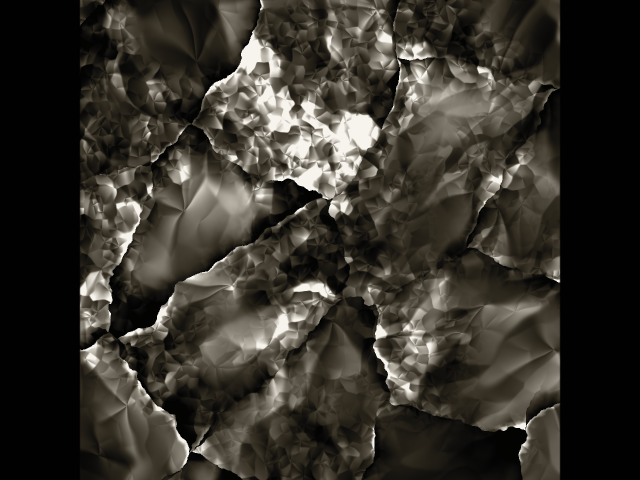
Give the GLSL for this texture, as a WebGL 2 fragment shader.

```glsl
#version 300 es
precision highp float;
// Crumpled metal foil in a square field between two black side bars.
// Overlapping sheets (warped Voronoi cells) each carry folded facets at three
// scales; their tilt toward the light is mapped exponentially to a warm grey.

#define SHEET_SCALE 3.1
#define FACET_SCALE 4.6
#define CREASE_SHARPNESS 34.0
#define BASE_TONE 0.295
#define CONTRAST 0.62
#define SHADOW_DEPTH 3.6
#define SHADOW_WIDTH 0.11
#define CRUMPLE_GAIN 1.0

uniform vec2 u_resolution;
out vec4 fragColor;

const float TAU = 6.2831853;

vec2 hash2(vec2 p) {
  vec3 q = fract(p.xyx * vec3(0.1031, 0.1030, 0.0973));
  q += dot(q, q.yzx + 33.33);
  return fract((q.xx + q.yz) * q.zy);
}

float noise(vec2 p) {
  vec2 i = floor(p), f = fract(p);
  f = f * f * (3.0 - 2.0 * f);
  float low = mix(hash2(i).x, hash2(i + vec2(1, 0)).x, f.x);
  float high = mix(hash2(i + vec2(0, 1)).x, hash2(i + vec2(1, 1)).x, f.x);
  return mix(low, high, f.y);
}

float fbm(vec2 p) {
  return 0.55 * noise(p) + 0.3 * noise(p * 2.1 + 7.3) + 0.15 * noise(p * 4.3 + 19.1);
}

vec2 warp(vec2 p, float scale) {
  return vec2(fbm(p * scale + 11.0), fbm(p * scale + 57.0)) - 0.5;
}

mat2 rotation(float a) {
  return mat2(cos(a), sin(a), -sin(a), cos(a));
}

// Tilt toward the light: each cell is a bent plate with folds fanning from a peak.
float facets(vec2 p) {
  vec2 cell = floor(p);
  float sum = 0.0, total = 0.0;
  for (int j = -1; j <= 1; j++)
  for (int i = -1; i <= 1; i++) {
    vec2 c = cell + vec2(i, j);
    vec2 r = hash2(c + 100.0), s = hash2(c + 237.0);
    vec2 d = p - c - 0.5 - 0.8 * (r - 0.5);
    float weight = exp(-CREASE_SHARPNESS * dot(d, d));
    float bend = dot(d, vec2(cos(TAU * s.x), sin(TAU * s.x)));
    float a = atan(d.y, d.x + 1e-5);
    a += 0.6 * sin(a + TAU * r.y);
    float f = fract(a / TAU * (2.0 + floor(3.0 * s.y)) + r.x);
    float fan = 2.0 * f * smoothstep(1.0, 0.84, f) - 0.9;
    sum += weight * (2.0 * r.y - 1.0 + 1.5 * bend + 0.75 * fan);
    total += weight;
  }
  return sum / max(total, 1e-20);
}

// Nearest sheet: x, y = random pair, z = distance to its border, w = neighbour height.
vec4 sheet(vec2 p) {
  vec2 cell = floor(p), own = vec2(0), other = vec2(0);
  float d1 = 9.0, d2 = 9.0;
  for (int j = -1; j <= 1; j++)
  for (int i = -1; i <= 1; i++) {
    vec2 c = cell + vec2(i, j), r = hash2(c + 411.0);
    float d = length(p - c - 0.1 - 0.8 * r);
    if (d < d1) { d2 = d1; other = own; d1 = d; own = r; }
    else if (d < d2) { d2 = d; other = r; }
  }
  return vec4(own, d2 - d1, other.x);
}

vec3 foil(vec2 p) {
  // Sheets lean to the upper right and have ragged borders
  vec2 sp = p + 0.16 * warp(p, 4.0) + 0.022 * warp(p, 34.0);
  vec4 s = sheet(vec2(sp.x - 0.3 * sp.y, sp.y * 0.8) * SHEET_SCALE + 20.0);

  // Crumpling gathers along borders and in the upper middle
  float upper = exp(-7.0 * dot(p - vec2(0.48, 0.74), p - vec2(0.48, 0.74)));
  float crumple = smoothstep(0.45, 0.8, fbm(p * 4.0 + 31.0) + 0.22 * upper + 0.22 * exp(-s.z * 7.0));

  // Folds at three scales, stretched along each sheet's own direction
  vec2 q = rotation(-1.1 + 1.6 * (s.y - 0.5)) * (p + 0.07 * warp(p, 6.0));
  q *= vec2(0.72, 1.25);
  float tilt = facets(q * FACET_SCALE + 40.0 * s.xy);
  tilt += mix(0.3, 0.75, crumple) * facets(q * FACET_SCALE * 2.4 + 70.0 * s.yx);
  vec2 fine = p + 0.03 * warp(p, 17.0);
  tilt += CRUMPLE_GAIN * crumple * facets(fine * FACET_SCALE * 6.0 + 9.0);
  tilt += 1.3 * (fbm(p * 2.6 + 3.0) - 0.5) + 0.25 * (fbm(p * 24.0) - 0.5);
  tilt -= 0.5 * (1.0 - smoothstep(0.0, 0.6, length(p)));

  // Higher neighbours cast shadows; lower ones expose a bright torn rim
  float under = smoothstep(0.0, 0.12, s.w - s.x);
  float ragged = smoothstep(0.3, 0.6, noise(p * 13.0));
  tilt -= SHADOW_DEPTH * under * exp(-s.z / SHADOW_WIDTH) * mix(0.5, 1.0, ragged);
  tilt += 1.3 * (1.0 - under) * ragged * (1.0 - smoothstep(0.01, 0.05, s.z));

  float tone = min(BASE_TONE * exp(CONTRAST * tilt), 0.97);
  tone = max(tone - 0.03 * (1.0 - smoothstep(0.05, 0.2, tone)), 0.01);
  float warmth = smoothstep(0.0, 0.22, tone) * (1.0 - 0.4 * smoothstep(0.65, 0.97, tone));
  return tone - vec3(0.0, 0.023, 0.07) * warmth;
}

void main() {
  float pixel = 1.0 / u_resolution.y;
  vec2 p = (gl_FragCoord.xy - 0.5 * u_resolution) * pixel + 0.5;
  float inside = smoothstep(0.5 + pixel, 0.5 - pixel, abs(p.x - 0.5));
  vec3 colour = vec3(0.0);
  if (inside > 0.0) {
    // Four samples smooth the creases
    for (int k = 0; k < 4; k++)
      colour += 0.25 * foil(p + (vec2(k & 1, k >> 1) - 0.5) * 0.6 * pixel);
  }
  fragColor = vec4(mix(vec3(0.006, 0.004, 0.004), colour, inside), 1.0);
}
```
